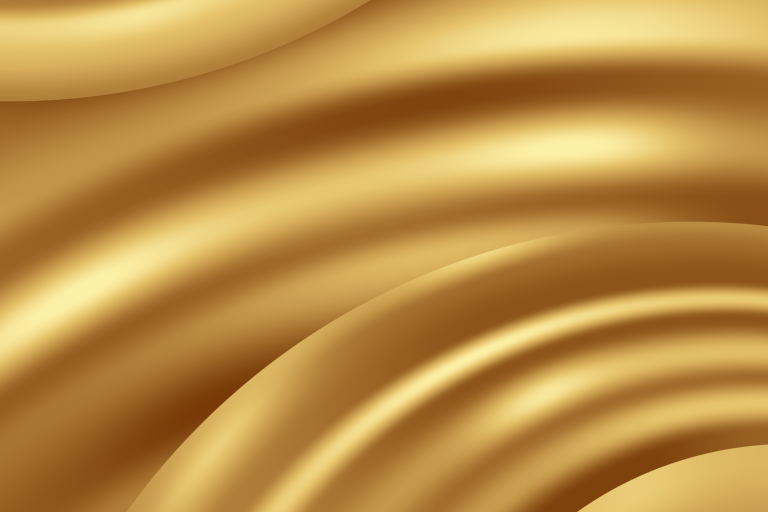
Reproduce this background procedurally as a Shadertoy shader.

```glsl
const vec3 UMBER  = vec3(0.47, 0.23, 0.03);
const vec3 BRONZE = vec3(0.61, 0.40, 0.15);
const vec3 OCHRE  = vec3(0.77, 0.59, 0.29);
const vec3 GOLD   = vec3(0.90, 0.76, 0.42);
const vec3 GLEAM  = vec3(0.99, 0.94, 0.65);

// Circles as centre and radius, in canvas heights
const vec3 DRAPE = vec3(1.289, -1.637, 2.637);
const vec3 CORNER_DISC = vec3(0.020, 2.154, 1.352);
const vec3 OUTER_DISC = vec3(1.348, -0.785, 1.352);
const vec3 INNER_DISC = vec3(1.543, -0.584, 0.717);

const float SHADOW_DEPTH = 0.20;
const float SHADOW_REACH = 0.06;

vec3 metal(float tone) {
    float t = clamp(tone, 0.0, 1.0) * 4.0;
    vec3 c = mix(UMBER, BRONZE, clamp(t, 0.0, 1.0));
    c = mix(c, OCHRE, clamp(t - 1.0, 0.0, 1.0));
    c = mix(c, GOLD, clamp(t - 2.0, 0.0, 1.0));
    return mix(c, GLEAM, clamp(t - 3.0, 0.0, 1.0));
}

float glow(float x, float centre, float width) {
    float d = (x - centre) / width;
    return exp(-d * d);
}

// Depth below the rim of a circle, positive inside
float depth(vec2 p, vec3 circle) {
    return circle.z - length(p - circle.xy);
}

// Moves the tone towards a new value between two depths
float fold(float tone, float value, float from, float to, float at) {
    return mix(tone, value, smoothstep(from, to, at));
}

// Position in the family of circles running from outer (0) to inner (1)
float nestedDepth(vec2 p) {
    vec2 q = p - OUTER_DISC.xy;
    vec2 drift = INNER_DISC.xy - OUTER_DISC.xy;
    float shrink = OUTER_DISC.z - INNER_DISC.z;
    float a = shrink * shrink - dot(drift, drift);
    float b = OUTER_DISC.z * shrink - dot(q, drift);
    float c = OUTER_DISC.z * OUTER_DISC.z - dot(q, q);
    return (b - sqrt(max(b * b - a * c, 0.0))) / a;
}

// Wide folds sweeping behind the discs
float drapeTone(vec2 p) {
    float v = depth(p, DRAPE), x = p.x;
    float right = smoothstep(1.15, 1.48, x);
    float t = mix(0.33, 0.55, smoothstep(0.8, 1.25, x));
    t = fold(t, 0.5 + 0.46 * glow(x, 1.12, 0.5), -0.09, 0.06, v);
    t = fold(t, 0.24 - 0.18 * glow(x, 0.85, 0.45), 0.065, 0.150, v);
    float crest = 0.76 + 0.26 * glow(x, 1.11, 0.24) + 0.26 * glow(x, 0.15, 0.25);
    t = fold(t, crest - 0.28 * right, 0.165, 0.280, v);
    t = fold(t, 0.20 + 0.10 * glow(x, 0.75, 0.35) - 0.08 * right, 0.285, 0.385, v);
    t = fold(t, 0.32 + 0.38 * glow(x, 0.85, 0.42) - 0.25 * right, 0.385, 0.450, v);
    t = fold(t, 0.20 - 0.20 * glow(x, 0.42, 0.25), 0.450, 0.590, v);
    t = fold(t, 0.38 - 0.18 * glow(x, 0.0, 0.12), 0.600, 0.690, v);
    float rim = max(-depth(p, CORNER_DISC), 0.0);
    return t - SHADOW_DEPTH * exp(-rim / SHADOW_REACH);
}

// Upper left disc with a single crest
float cornerTone(vec2 p) {
    float e = depth(p, CORNER_DISC);
    float t = fold(0.38, 0.70, 0.0, 0.09, e);
    t = fold(t, 0.84 + 0.10 * glow(p.x, 0.27, 0.14), 0.08, 0.140, e);
    return fold(t, 0.36, 0.145, 0.195, e);
}

// Nested ridges between the outer and inner discs
float ringTone(vec2 p) {
    float s = nestedDepth(p), x = p.x;
    float left = 1.0 - smoothstep(0.45, 0.95, x);
    float t = 0.44 + 0.24 * glow(x, 0.5, 0.2) + 0.42 * glow(x, 0.94, 0.17);
    float sheen = 0.30 + 0.54 * glow(x, 0.42, 0.17);
    t = fold(t, sheen, 0.0, 0.10, s);
    t = fold(t, 0.15 + 0.22 * left, 0.07, 0.23, s);
    t = fold(t, 0.78 + 0.22 * glow(x, 0.92, 0.28), 0.265, 0.345, s);
    t = fold(t, 0.15 + 0.27 * left, 0.350, 0.430, s);
    t = fold(t, 0.50 + 0.22 * smoothstep(0.85, 1.1, x) + 0.25 * glow(x, 1.05, 0.12),
             0.440, 0.580, s);
    t = fold(t, 0.28 + 0.12 * left, 0.590, 0.700, s);
    t = fold(t, 0.52 + 0.24 * smoothstep(0.95, 1.35, x), 0.700, 0.810, s);
    return fold(t, 0.04 + 0.18 * smoothstep(1.25, 1.5, x), 0.820, 0.940, s);
}

// Innermost disc, bright along its rim
float innerTone(vec2 p) {
    float t = 0.68 + 0.12 * glow(p.x, 1.24, 0.13);
    return fold(t, 0.52, 0.03, 0.16, depth(p, INNER_DISC));
}

void mainImage(out vec4 fragColor, in vec2 fragCoord) {
    vec2 p = fragCoord / iResolution.y;
    float edge = 0.75 / iResolution.y;

    vec3 color = metal(drapeTone(p));
    color = mix(color, metal(cornerTone(p)), smoothstep(-edge, edge, depth(p, CORNER_DISC)));
    color = mix(color, metal(ringTone(p)), smoothstep(-edge, edge, depth(p, OUTER_DISC)));
    color = mix(color, metal(innerTone(p)), smoothstep(-edge, edge, depth(p, INNER_DISC)));
    fragColor = vec4(color, 1.0);
}
```
